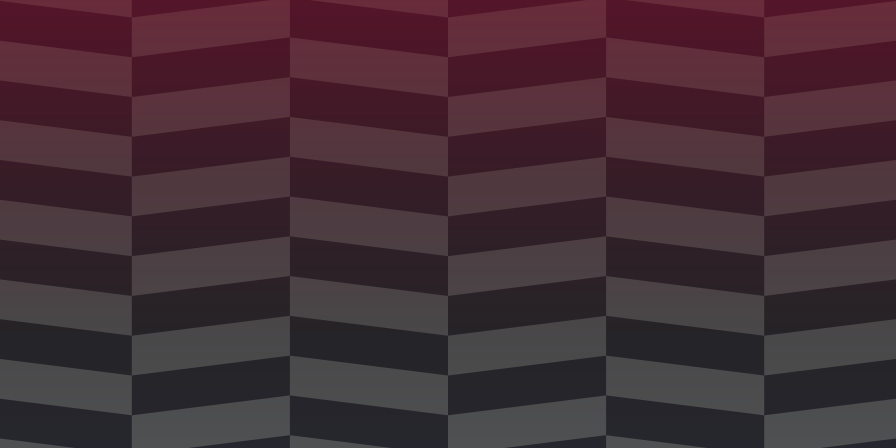
This pattern is drawn by a WebGL 1 fragment shader. Its source:

```glsl
precision mediump float;
// Herringbone of slanted bands in upright columns, fading from wine red to grey.
// Two square waves, one across columns and one along the slanted bands, are
// multiplied to choose between a dark and a light vertical gradient.

uniform vec2 u_resolution;

// Lengths are in canvas heights; LEAN is the rise per column in bands.
#define COLUMN_WIDTH 0.3529
#define BAND_HEIGHT 0.0888
#define LEAN 0.5
#define BAND_ORIGIN 0.517
#define DARK_TOP vec3(0.33, 0.08, 0.16)
#define DARK_UPPER vec3(0.21, 0.11, 0.15)
#define DARK_LOWER vec3(0.145, 0.14, 0.155)
#define DARK_BASE vec3(0.15, 0.15, 0.18)
#define LIGHT_TOP vec3(0.41, 0.17, 0.23)
#define LIGHT_UPPER vec3(0.31, 0.22, 0.245)
#define LIGHT_LOWER vec3(0.285, 0.28, 0.285)
#define LIGHT_BASE vec3(0.31, 0.315, 0.32)

// Smoothed square wave: +1 on even unit cells, -1 on odd ones.
float squareWave(float t, float pixel) {
  float edge = abs(mod(t - 0.5, 2.0) - 1.0) - 0.5;
  return clamp(2.0 * edge / pixel, -1.0, 1.0);
}

// Four-stop gradient; depth runs from 0 at the top to 1 at the base.
vec3 fade(vec3 top, vec3 upper, vec3 lower, vec3 base, float depth) {
  vec3 color = mix(top, upper, clamp(depth / 0.4, 0.0, 1.0));
  color = mix(color, lower, clamp((depth - 0.4) / 0.35, 0.0, 1.0));
  return mix(color, base, clamp((depth - 0.75) / 0.25, 0.0, 1.0));
}

void main() {
  vec2 p = gl_FragCoord.xy / u_resolution.y;
  float pixel = 1.0 / u_resolution.y;
  float aspect = u_resolution.x / u_resolution.y;

  // Columns are counted from the centre; the bands zigzag between seams.
  float column = (p.x - 0.5 * aspect) / COLUMN_WIDTH;
  float zigzag = 1.0 - abs(mod(column, 2.0) - 1.0);
  float band = (p.y - BAND_ORIGIN) / BAND_HEIGHT - LEAN * zigzag;

  // Band tones swap at every seam.
  float tone = squareWave(column, pixel / COLUMN_WIDTH)
             * squareWave(band, pixel / BAND_HEIGHT);

  float depth = 1.0 - p.y;
  vec3 dark = fade(DARK_TOP, DARK_UPPER, DARK_LOWER, DARK_BASE, depth);
  vec3 light = fade(LIGHT_TOP, LIGHT_UPPER, LIGHT_LOWER, LIGHT_BASE, depth);
  gl_FragColor = vec4(mix(dark, light, 0.5 + 0.5 * tone), 1.0);
}
```
